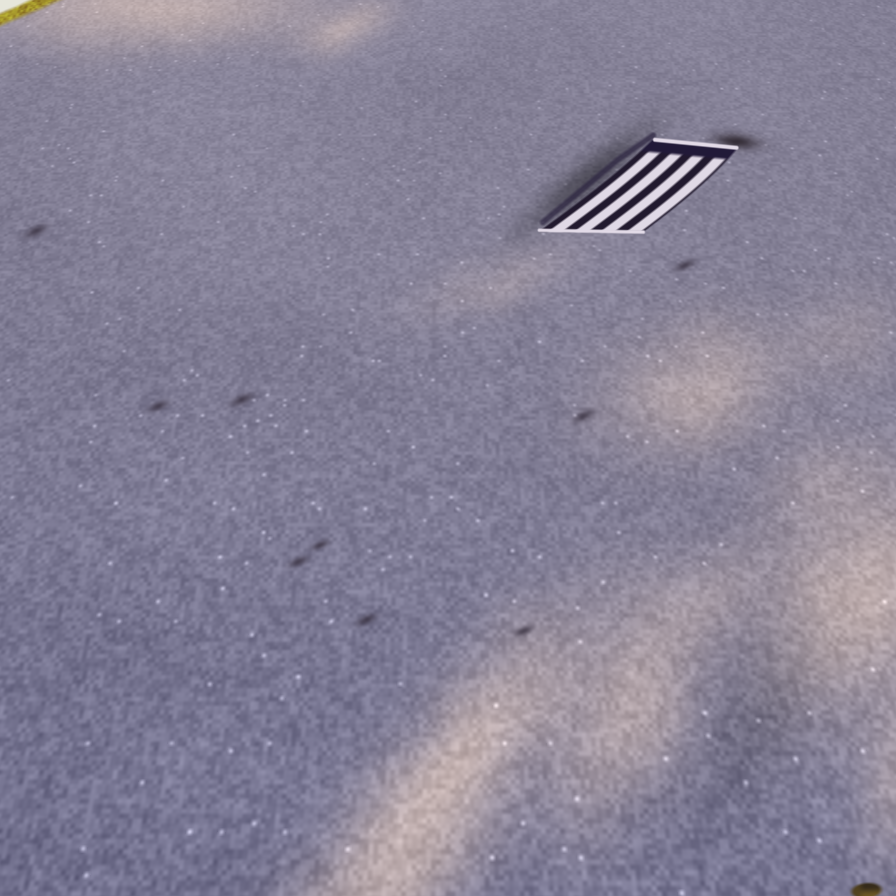
Write a Shadertoy shader that draws this texture.

```glsl
// Sun-dappled asphalt road with a slanted drain grate and a grassy kerb corner.

float hash(vec2 p) {
    p = fract(p * vec2(0.1031, 0.1137));
    p += dot(p, p.yx + 33.33);
    return fract((p.x + p.y) * p.x * 7.31 + p.y * 19.7);
}

float noise(vec2 p) {
    vec2 i = floor(p), f = fract(p);
    f = f * f * (3.0 - 2.0 * f);
    return mix(mix(hash(i), hash(i + vec2(1, 0)), f.x),
               mix(hash(i + vec2(0, 1)), hash(i + vec2(1, 1)), f.x), f.y);
}

float fbm(vec2 p) {
    float sum = 0.0, amp = 0.5;
    for (int i = 0; i < 4; i++) {
        sum += amp * noise(p);
        p = mat2(1.6, 1.2, -1.2, 1.6) * p + 7.3;
        amp *= 0.5;
    }
    return sum;
}

// Soft elliptical falloff, turned by an angle
float pool(vec2 p, vec2 radius, float angle) {
    float c = cos(angle), s = sin(angle);
    vec2 q = vec2(c * p.x + s * p.y, c * p.y - s * p.x) / radius;
    return exp(-dot(q, q));
}

float segment(vec2 p, vec2 a, vec2 b) {
    vec2 d = b - a;
    return length(p - a - d * clamp(dot(p - a, d) / dot(d, d), 0.0, 1.0));
}

// Sunlight falling through leaves: centre and radii, then angle and strength
float sunlight(vec2 p) {
    vec4 spots[12] = vec4[12](
        vec4(0.51, 0.135, 0.20, 0.065), vec4(0.70, 0.20, 0.13, 0.065),
        vec4(0.97, 0.34, 0.14, 0.09), vec4(0.775, 0.565, 0.095, 0.065),
        vec4(0.55, 0.69, 0.09, 0.03), vec4(0.94, 0.63, 0.07, 0.05),
        vec4(0.79, 0.33, 0.09, 0.05), vec4(0.17, 1.0, 0.17, 0.045),
        vec4(0.38, 0.97, 0.05, 0.025), vec4(1.0, 0.14, 0.045, 0.10),
        vec4(0.92, 0.46, 0.07, 0.05), vec4(0.43, 0.01, 0.13, 0.06));
    vec2 turns[12] = vec2[12](
        vec2(0.88, 0.80), vec2(1.2, 0.60), vec2(0.9, 0.74), vec2(0.35, 0.58),
        vec2(0.35, 0.27), vec2(0.6, 0.24), vec2(0.7, 0.34), vec2(0.05, 0.72),
        vec2(0.2, 0.55), vec2(0.0, 0.42), vec2(0.4, 0.30), vec2(0.6, 0.50));
    float shade = 1.0;
    for (int i = 0; i < 12; i++)
        shade *= 1.0 - turns[i].y * pool(p - spots[i].xy, spots[i].zw, turns[i].x);
    return 1.0 - shade;
}

// Small dark leaves and pits
float debris(vec2 p) {
    vec2 marks[9] = vec2[9](
        vec2(0.332, 0.372), vec2(0.356, 0.391), vec2(0.408, 0.307),
        vec2(0.586, 0.295), vec2(0.652, 0.535), vec2(0.763, 0.704),
        vec2(0.040, 0.742), vec2(0.178, 0.547), vec2(0.271, 0.554));
    float dark = 0.0;
    for (int i = 0; i < 9; i++) {
        float size = 0.75 + 0.4 * hash(vec2(i, 4));
        dark = max(dark, pool(p - marks[i], vec2(0.012, 0.005) * size, 0.4));
    }
    return dark;
}

vec3 addGrate(vec3 col, vec2 p, float px) {
    // Worn shadow around the frame
    col *= 1.0 - 0.40 * pool(p - vec2(0.655, 0.80), vec2(0.085, 0.018), 0.68);
    col = mix(col, vec3(0.15, 0.12, 0.15), 0.85 * pool(p - vec2(0.822, 0.842), vec2(0.024, 0.008), -0.1));

    // Curved slanted coordinates: u across the bars, v along them
    float top = 0.845 - 0.11 * (p.x - 0.729);
    float v = (p.y - 0.742) / (top - 0.742);
    float vc = clamp(v, 0.0, 1.0);
    float bend = 0.035 * vc * (1.0 - vc);
    float left = mix(0.602, 0.729, vc) + bend;
    float width = mix(0.117, 0.094, vc);
    float u = (p.x - left) / width;
    float aa = px / width + 0.012;
    float inside = smoothstep(-aa, aa, u) * smoothstep(-aa, aa, 1.0 - u)
                 * smoothstep(-aa, aa, v) * smoothstep(-aa, aa, 1.0 - v);
    float wave = abs(fract(u * 4.0 - 0.12) - 0.5);
    float bar = 1.0 - smoothstep(0.27 - aa * 4.0, 0.27 + aa * 4.0, wave);
    vec3 metal = mix(vec3(0.13, 0.10, 0.18), vec3(0.88, 0.85, 0.90), bar);
    metal = mix(metal, vec3(0.13, 0.10, 0.22), smoothstep(0.83, 0.88, v));
    col = mix(col, metal, inside);

    // Pale rims and dark left edge
    float line = px * 0.6 + 0.0006;
    float rim = min(segment(p, vec2(0.731, 0.844), vec2(0.822, 0.835)) - 0.0022,
                    segment(p, vec2(0.602, 0.743), vec2(0.718, 0.741)) - 0.0018);
    float edge = segment(p, vec2(0.606, 0.752), vec2(0.690, 0.822));
    edge = min(edge, segment(p, vec2(0.690, 0.822), vec2(0.729, 0.849)));
    col = mix(col, vec3(0.17, 0.14, 0.25), 0.7 * (1.0 - smoothstep(0.001, 0.004 + line, edge)));
    return mix(col, vec3(0.89, 0.86, 0.91), 1.0 - smoothstep(-line, line, rim));
}

void mainImage(out vec4 fragColor, in vec2 fragCoord) {
    vec2 p = fragCoord / iResolution.xy;
    float px = 1.0 / iResolution.y;

    // Asphalt and dappled light
    vec2 warp = vec2(fbm(p * 9.0), fbm(p * 9.0 + 40.0)) - 0.47;
    vec3 col = mix(vec3(0.455, 0.45, 0.565), vec3(0.52, 0.505, 0.59), smoothstep(0.0, 1.0, p.y + 0.25 * p.x));
    col += 0.07 * (fbm(p * vec2(4, 7)) - 0.47);
    float sun = sunlight(p + 0.045 * warp);
    col = mix(col, vec3(0.83, 0.745, 0.715), sun);
    col *= 1.0 - 0.12 * pool(p - vec2(0.85, 0.20), vec2(0.10, 0.05), 1.1);

    // Perspective grain with bright chips
    vec2 road = vec2(p.x - 0.5, 2.0) * 400.0 / (2.2 - p.y) + 300.0;
    float grain = noise(road) + 0.6 * noise(road * 0.5 + 90.0) - 0.8;
    col += grain * mix(0.13, 0.06, p.y);
    vec2 cell = floor(road * 0.6);
    float chip = step(0.985, hash(cell + 17.0)) * exp(-9.0 * dot(fract(road * 0.6) - 0.5, fract(road * 0.6) - 0.5));
    col += chip * mix(0.28, 0.10, p.y);
    col = mix(col, vec3(0.22, 0.19, 0.25), 0.75 * debris(p + 0.006 * warp));
    col = addGrate(col, p, px);

    // Kerb and grass in the upper left, fallen leaf in the lower right
    float kerb = p.y - 0.972 - 0.45 * p.x + 0.008 * warp.x;
    col = mix(col, vec3(0.62, 0.55, 0.16) + 0.3 * grain * vec3(0.5, 0.7, 0.2), smoothstep(-0.004, 0.004, kerb));
    col = mix(col, vec3(0.90, 0.90, 0.86), smoothstep(0.011, 0.017, kerb));
    float leaf = pool(p - vec2(0.967, 0.006), vec2(0.018, 0.009), 0.1);
    col = mix(col, mix(vec3(0.16, 0.13, 0.10), vec3(0.50, 0.40, 0.15), noise(p * 90.0)), smoothstep(0.25, 0.6, leaf));

    fragColor = vec4(clamp(col, 0.0, 1.0), 1.0);
}
```
